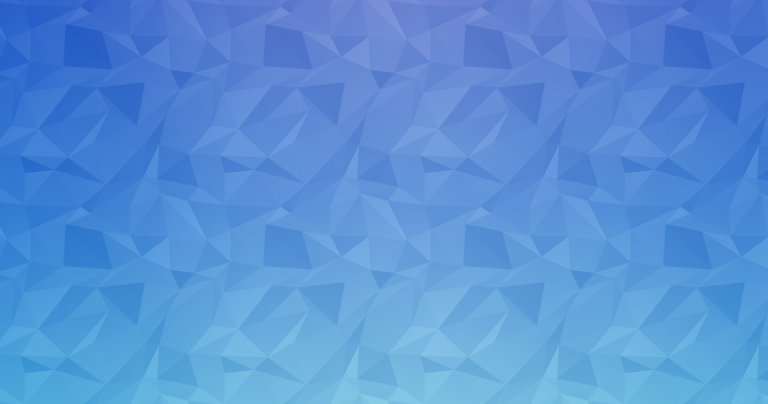
This background is drawn by a Shadertoy shader. Its source:

```glsl
// A blue gradient seen through a repeating mesh of folded triangles.
// A jittered grid wraps every few cells; each cell is split into two facets,
// whose smooth coverage blends their tones onto the background colour.

const float TILE_SIZE = 0.495;            // repeat length, in canvas heights
const vec2 TILE_CELLS = vec2(6.0, 7.0);   // mesh cells along one repeat
const float JITTER = 0.84;                // vertex scatter, in cells
const float RISING_SHARE = 0.78;          // cells split along the rising diagonal

float hash(vec2 p, float seed) {
    vec3 q = fract(vec3(p.xyx + seed * 1.37) * vec3(0.1031, 0.1030, 0.0973));
    q += dot(q, q.yzx + 33.33);
    return fract((q.x + q.y) * q.z);
}

float cross2(vec2 a, vec2 b) {
    return a.x * b.y - a.y * b.x;
}

vec2 wrapCell(vec2 cell) {
    return mod(cell, TILE_CELLS);
}

vec2 meshVertex(vec2 cell) {
    vec2 id = wrapCell(cell);
    return cell + JITTER * (vec2(hash(id, 3.0), hash(id, 11.0)) - 0.5);
}

// True when u and v lie on opposite sides of the line from a to b.
bool separates(vec2 a, vec2 b, vec2 u, vec2 v) {
    return cross2(b - a, u - a) * cross2(b - a, v - a) < 0.0;
}

float edgeDistance(vec2 p, vec2 a, vec2 b) {
    return cross2(b - a, p - a) / max(length(b - a), 0.001);
}

float triangleCoverage(vec2 p, vec2 a, vec2 b, vec2 c, float blur) {
    float winding = sign(cross2(b - a, c - a));
    float inside = min(winding * edgeDistance(p, a, b),
                   min(winding * edgeDistance(p, b, c),
                       winding * edgeDistance(p, c, a)));
    return clamp(0.5 + inside / blur, 0.0, 1.0);
}

// Most facets are faint, a few clearly dark or light; each has a slight slope.
float facetTone(vec2 offset, vec2 id, float seed) {
    float r = 2.0 * hash(id, seed) - 1.0;
    float angle = 6.2832 * hash(id, seed + 5.0);
    float slope = 0.012 * dot(offset, vec2(cos(angle), sin(angle)));
    return 0.022 * r + 0.050 * r * r * r + slope;
}

// Returns (weighted tone, weight) of one facet.
vec2 facet(vec2 p, vec2 a, vec2 b, vec2 c, vec2 id, float seed, float blur) {
    float weight = triangleCoverage(p, a, b, c, blur);
    return weight * vec2(facetTone(p - (a + b + c) / 3.0, id, seed), 1.0);
}

float meshTone(vec2 p, float blur) {
    vec2 sum = vec2(0.0);
    vec2 home = floor(p);
    for (int y = -1; y <= 1; y++) {
        for (int x = -1; x <= 1; x++) {
            vec2 cell = home + vec2(x, y);
            vec2 id = wrapCell(cell);
            vec2 a = meshVertex(cell);
            vec2 b = meshVertex(cell + vec2(1.0, 0.0));
            vec2 c = meshVertex(cell + vec2(1.0, 1.0));
            vec2 d = meshVertex(cell + vec2(0.0, 1.0));
            bool preferRising = hash(id, 17.0) < RISING_SHARE;
            bool rising = separates(a, c, b, d)
                && (preferRising || !separates(b, d, a, c));
            if (rising) {
                sum += facet(p, a, b, c, id, 23.0, blur);
                sum += facet(p, a, c, d, id, 41.0, blur);
            } else {
                sum += facet(p, a, b, d, id, 23.0, blur);
                sum += facet(p, b, c, d, id, 41.0, blur);
            }
        }
    }
    return sum.x / max(sum.y, 0.001);
}

vec3 threeStops(vec3 low, vec3 middle, vec3 high, float t) {
    return t < 0.5 ? mix(low, middle, 2.0 * t) : mix(middle, high, 2.0 * t - 1.0);
}

// Vertical ramps for the deep left edge and the pale centre.
vec3 backgroundColor(vec2 uv) {
    vec3 deep = threeStops(vec3(0.28, 0.65, 0.85), vec3(0.19, 0.475, 0.82),
                           vec3(0.15, 0.37, 0.79), uv.y);
    vec3 pale = threeStops(vec3(0.48, 0.75, 0.88), vec3(0.385, 0.59, 0.855),
                           vec3(0.42, 0.515, 0.82), uv.y);
    float glow = smoothstep(-0.08, 0.5, uv.x) * (1.0 - 0.6 * smoothstep(0.55, 1.05, uv.x));
    return mix(deep, pale, glow);
}

void mainImage(out vec4 fragColor, in vec2 fragCoord) {
    vec2 uv = fragCoord / iResolution.xy;
    vec2 cellsPerHeight = TILE_CELLS / TILE_SIZE;
    vec2 p = fragCoord / iResolution.y * cellsPerHeight;
    float blur = 1.1 * cellsPerHeight.x / iResolution.y;

    vec3 toneTint = vec3(1.0, 0.85, 0.45);
    vec3 color = backgroundColor(uv) + toneTint * meshTone(p, blur);
    fragColor = vec4(clamp(color, 0.0, 1.0), 1.0);
}
```
